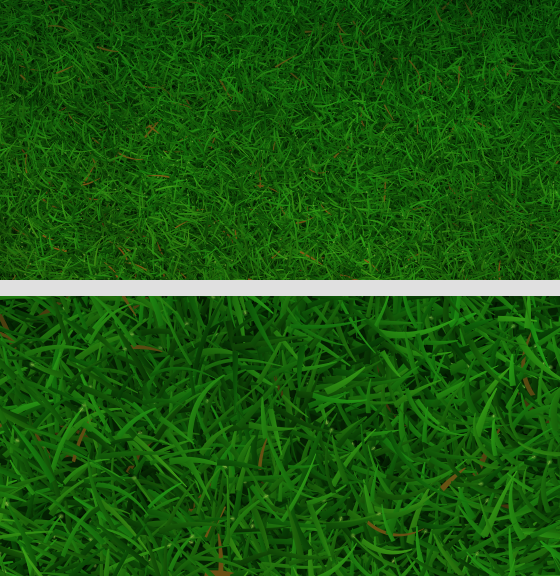
Top: the whole. Bottom: its middle third, enlarged.
Write a WebGL 2 fragment shader that draws this texture.

```glsl
#version 300 es
precision highp float;

#define LAYERS 26
#define CELL 0.052
#define HALF_WIDTH 0.0034
#define BEND 7.0
#define SOIL_TONE 0.12
#define DEPTH_TONE 0.22
#define BLADE_VARIATION 0.27
#define GLINT_SHARE 0.06
#define STRAW_SHARE 0.012

uniform vec2 u_resolution;
out vec4 fragColor;

// Integer hash: three values in 0..1 from a cell and a seed
vec3 hash3(ivec2 cell, int seed) {
    uvec3 v = uvec3(ivec3(cell + 4096, seed)) * 1664525u + 1013904223u;
    v.x += v.y * v.z; v.y += v.z * v.x; v.z += v.x * v.y;
    v ^= v >> 16u;
    v.x += v.y * v.z; v.y += v.z * v.x; v.z += v.x * v.y;
    return vec3(v >> 8u) / 16777216.0;
}

float valueNoise(vec2 p, int seed) {
    ivec2 i = ivec2(floor(p));
    vec2 f = fract(p);
    f = f * f * (3.0 - 2.0 * f);
    float low = mix(hash3(i, seed).x, hash3(i + ivec2(1, 0), seed).x, f.x);
    float high = mix(hash3(i + ivec2(0, 1), seed).x, hash3(i + ivec2(1, 1), seed).x, f.x);
    return mix(low, high, f.y);
}

// Green ramp: red and blue rise faster than green as the tone brightens
vec3 grassColor(float tone, float warmth) {
    float glow = pow(max(tone, 0.0), 1.7);
    return vec3(0.49 * warmth * glow, tone, 0.21 * glow);
}

// One curved, tapering blade: rgb colour and coverage
vec4 blade(vec2 p, ivec2 cell, int layer, float lean, float pixel) {
    vec3 place = hash3(cell, layer * 3);
    vec3 form = hash3(cell, layer * 3 + 1);
    vec3 look = hash3(cell, layer * 3 + 2);

    float angle = lean + (place.z - 0.5) * 3.6;
    vec2 dir = vec2(cos(angle), sin(angle));
    vec2 q = p - (vec2(cell) + place.xy) * CELL;
    q = vec2(dot(q, dir), dot(q, vec2(-dir.y, dir.x)));
    float halfLength = CELL * mix(0.35, 0.92, form.x);
    q.y += (form.y - 0.5) * BEND * (q.x * q.x - 0.3 * halfLength * halfLength);

    float along = clamp(q.x / halfLength * 0.5 + 0.5, 0.0, 1.0);
    float width = HALF_WIDTH * mix(0.55, 1.15, form.z) * (1.0 - 0.75 * along * along);
    float cover = clamp((width - abs(q.y)) / pixel + 0.5, 0.0, 1.0)
                * clamp((halfLength - abs(q.x)) / pixel + 0.5, 0.0, 1.0);

    // Tone rises towards the tip and differs across the fold
    float depth = 1.0 - float(layer) / float(LAYERS);
    float tone = 0.175 + DEPTH_TONE * depth + BLADE_VARIATION * (look.x - 0.5);
    tone += 0.09 * (along - 0.5) + 0.025 * clamp(q.y / width, -1.0, 1.0);
    vec3 color = grassColor(tone, mix(0.7, 1.25, look.y));

    // Dry straws and pale, wet tips
    if (look.z < STRAW_SHARE) color = vec3(0.38, 0.30, 0.07) * (0.5 + 0.6 * depth);
    if (look.z > 1.0 - GLINT_SHARE) {
        float tip = length(q - vec2(halfLength * 0.93, 0.0));
        float glint = 1.0 - smoothstep(0.001, 0.004 + pixel * 0.5, tip);
        color = mix(color, vec3(0.50, 0.66, 0.24), 0.75 * glint);
        cover = max(cover, 0.6 * glint);
    }
    return vec4(color, cover);
}

void main() {
    float pixel = 1.0 / u_resolution.y;
    vec2 p = gl_FragCoord.xy * pixel;
    vec2 uv = gl_FragCoord.xy / u_resolution;

    // Tufts share a slowly turning lean
    float lean = 0.9 + 2.6 * (valueNoise(p * 3.0, 901) - 0.5) * mix(0.5, 1.3, uv.y);
    vec3 color = vec3(0.0);
    float open = 1.0;

    // Layers from the top down until the pixel is filled
    for (int layer = 0; layer < LAYERS; layer++) {
        vec2 shifted = p + hash3(ivec2(layer), 907).xy * CELL;
        ivec2 home = ivec2(floor(shifted / CELL));
        for (int k = 0; k < 9; k++) {
            ivec2 cell = home + ivec2(k % 3, k / 3) - 1;
            vec4 b = blade(shifted, cell, layer, lean, pixel);
            color += open * b.a * b.rgb;
            open *= 1.0 - b.a;
        }
        if (open < 0.01) break;
    }
    color += open * grassColor(SOIL_TONE, 1.1);

    // Uneven light: shaded upper edge, clumps and dim corners
    float clumps = valueNoise(p * 5.0, 911) * 0.6 + valueNoise(p * 13.0, 919) * 0.4;
    float light = mix(1.10, 0.92, smoothstep(0.2, 1.0, uv.y)) + 0.30 * (clumps - 0.5);
    vec2 edge = uv - 0.5;
    light *= 1.05 - 0.32 * dot(edge, edge);
    float warmth = mix(1.2, 0.75, uv.y) + 0.12 * (0.5 - uv.x);
    color *= light * vec3(warmth, 1.0, 1.0);
    fragColor = vec4(color, 1.0);
}
```
